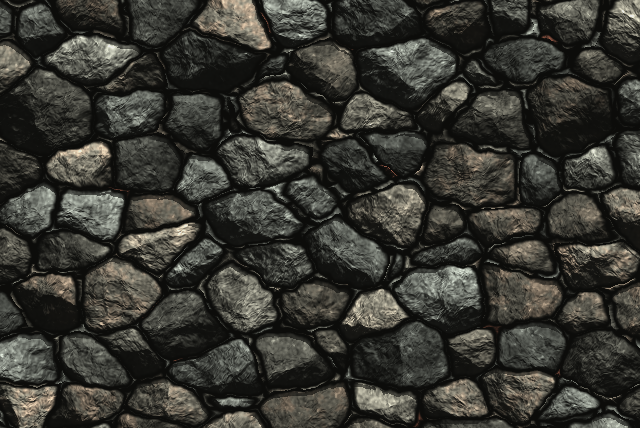
This texture is drawn by a Shadertoy shader. Its source:

```glsl
const vec3 LIGHT_DIR = vec3(0.226, 0.738, 0.636);
const vec3 GREY_GREEN = vec3(0.96, 1.00, 0.94);
const vec3 WARM_GREY = vec3(1.03, 1.00, 0.89);
const vec3 RUST = vec3(1.10, 0.93, 0.78);
const vec3 BRICK = vec3(1.10, 0.62, 0.48);
const vec3 GAP_TONE = vec3(0.046, 0.047, 0.040);

struct Stone {
    vec2 id;      // random key
    vec2 offset;  // position relative to the stone centre
    float edge;   // distance inside the outline, negative in gaps
    float level;  // base height; below zero for filler stones
};

vec2 hash2(vec2 p) {
    vec3 q = fract(p.xyx * vec3(0.1031, 0.1030, 0.0973));
    q += dot(q, q.yzx + 33.33);
    return fract((q.xx + q.yz) * q.zy);
}

float gradientNoise(vec2 p) {
    vec2 i = floor(p), f = fract(p);
    vec2 u = f * f * f * (f * (f * 6.0 - 15.0) + 10.0);
    vec2 e = vec2(1.0, 0.0);
    float a = dot(hash2(i) * 2.0 - 1.0, f);
    float b = dot(hash2(i + e.xy) * 2.0 - 1.0, f - e.xy);
    float c = dot(hash2(i + e.yx) * 2.0 - 1.0, f - e.yx);
    float d = dot(hash2(i + e.xx) * 2.0 - 1.0, f - e.xx);
    return mix(mix(a, b, u.x), mix(c, d, u.x), u.y);
}

float fbm(vec2 p, float gain) {
    float sum = 0.0, amp = 1.0;
    for (int i = 0; i < 4; i++) {
        sum += amp * gradientNoise(p);
        p = mat2(1.6, 1.2, -1.2, 1.6) * p + 7.3;
        amp *= gain;
    }
    return sum;
}

// Jittered centre in staggered courses
vec2 siteOf(vec2 cell, float seed) {
    vec2 jitter = (hash2(cell + seed) - 0.5) * vec2(0.85, 0.66);
    return cell + 0.5 + jitter + vec2(0.5 * mod(cell.y, 2.0), 0.0);
}

float weightOf(vec2 cell, float seed) {
    return 0.55 * hash2(cell + seed + 51.0).x;
}

// Weighted Voronoi course with rounded corners
Stone stoneLayer(vec2 p, vec2 size, float seed, float rounding, float gap) {
    vec2 q = p / size, base = floor(q), cell = base, nearest = vec2(0.0);
    float best = 1e5;
    for (int y = -2; y <= 2; y++)
    for (int x = -2; x <= 2; x++) {
        vec2 c = base + vec2(x, y);
        vec2 r = siteOf(c, seed) - q;
        float d = dot(r, r) - weightOf(c, seed);
        if (d < best) { best = d; nearest = r; cell = c; }
    }
    float sum = 0.0;
    for (int y = -2; y <= 2; y++)
    for (int x = -2; x <= 2; x++) {
        vec2 c = base + vec2(x, y);
        if (c == cell) continue;
        vec2 r = siteOf(c, seed) - q;
        float d = dot(r, r) - weightOf(c, seed) - best;
        d *= 0.5 * size.y / max(length(r - nearest), 0.05);
        sum += exp(-d / rounding);
    }
    vec2 id = cell + seed;
    float loose = hash2(id + 23.0).y;
    float inset = gap * (0.3 + 2.2 * loose * loose);
    return Stone(id, -nearest * size, -rounding * log(sum) - inset, 0.0);
}

// Large stones, with small ones wedged in the gaps
Stone stoneAt(vec2 p) {
    p += 0.020 * vec2(gradientNoise(p * 9.0), gradientNoise(p * 9.0 + 40.0));
    p += 0.010 * vec2(gradientNoise(p * 30.0), gradientNoise(p * 30.0 + 70.0));
    p += 0.003 * vec2(gradientNoise(p * 85.0), gradientNoise(p * 85.0 + 20.0));
    Stone big = stoneLayer(p, vec2(0.158, 0.112), 11.0, 0.0058, 0.0036);
    if (big.edge > 0.0) return big;
    Stone small = stoneLayer(p, vec2(0.062, 0.044), 87.0, 0.003, 0.001);
    small.edge = min(small.edge, -big.edge);
    small.level = -0.006;
    return small;
}

// Dome, broken facets and rough grain
float stoneHeight(Stone s) {
    float h = s.level + 0.009 * (1.0 - exp(-max(s.edge, 0.0) / 0.008));
    h += dot(s.offset, hash2(s.id + 3.0) - vec2(0.5, 0.55)) * 0.6;
    for (int i = 0; i < 4; i++) {
        vec2 k = hash2(s.id + 13.0 * float(i + 1));
        float angle = 6.2832 * k.x;
        float past = dot(s.offset, vec2(cos(angle), sin(angle))) - mix(0.006, 0.042, k.y);
        h -= mix(0.55, 0.45, k.y) * max(past, 0.0);
    }
    float turn = 3.1416 * hash2(s.id + 5.0).x;
    mat2 grainDir = mat2(cos(turn), -sin(turn), sin(turn), cos(turn));
    vec2 grain = grainDir * s.offset * vec2(21.0, 29.0) + 9.0 * hash2(s.id);
    return h + 0.0085 * fbm(grain, 0.56);
}

vec3 stoneColour(Stone s, vec2 p) {
    vec2 k = hash2(s.id + 31.0);
    float mottle = fbm(p * 15.0 + 20.0 * k, 0.7);
    float speckle = gradientNoise(p * 125.0);
    float lichen = smoothstep(0.25, 0.5, gradientNoise(p * 95.0) + 0.4 * mottle);
    vec3 tint = mix(GREY_GREEN, WARM_GREY, smoothstep(0.25, 0.75, k.x));
    float rust = smoothstep(0.62, 0.9, k.x) * smoothstep(-0.15, 0.35, mottle);
    tint = mix(tint, RUST, 0.7 * rust);
    if (s.level < 0.0 && k.y > 0.975) tint = BRICK;
    float albedo = mix(0.29, 0.64, k.y) * (1.0 + 0.6 * mottle + 0.45 * speckle);
    return tint * (max(albedo, 0.10) + 0.16 * lichen);
}

void mainImage(out vec4 fragColor, in vec2 fragCoord) {
    vec2 p = fragCoord / iResolution.y;
    vec2 e = vec2(0.002, 0.0);
    Stone s = stoneAt(p);
    float h = stoneHeight(s);

    // Relief lighting from above
    vec2 slope = vec2(stoneHeight(stoneAt(p + e.xy)), stoneHeight(stoneAt(p + e.yx))) - h;
    vec3 normal = normalize(vec3(-slope / e.x, 1.0));
    float lit = pow(max(dot(normal, LIGHT_DIR), 0.0), 1.35);

    // Cast shadow and crevice darkening
    float rise = stoneHeight(stoneAt(p + vec2(0.004, 0.013))) - h;
    float shadow = 1.0 - 0.65 * smoothstep(0.006, 0.018, rise);
    float open = smoothstep(0.0005, 0.0075, s.edge);
    float recess = s.level < 0.0 ? 0.85 : 1.0;
    float broad = 1.0 + 0.2 * gradientNoise(p * 2.3 + 4.0);

    vec3 colour = stoneColour(s, p) * (lit * shadow + 0.05) * open * recess * broad;
    fragColor = vec4(min(GAP_TONE + colour, 0.92), 1.0);
}
```
